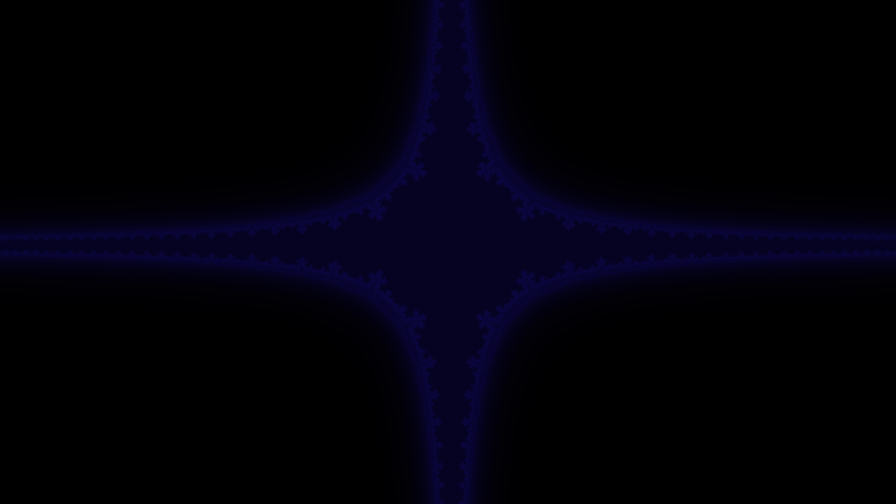
Write a Shadertoy shader that draws this background.

```glsl
// A dark four-armed star with frilled indigo edges and a soft outer glow.
// Squaring the complex plane turns its hyperbolic edges into straight lines;
// there a repeating Koch curve is folded out to form the frills.

// Signed distance to one Koch cell spanning x = -0.5..0.5, positive above it.
float kochDistance(vec2 q) {
    float tilt = radians(72.0);
    float ratio = 0.5 / (1.0 + cos(tilt));
    float joint = 0.5 - ratio;
    vec2 foldNormal = vec2(cos(0.5 * tilt), -sin(0.5 * tilt));
    float scale = 1.0;
    for (int i = 0; i < 5; i++) {
        q.x = abs(q.x) - joint;
        q -= 2.0 * min(dot(q, foldNormal), 0.0) * foldNormal;
        q.x -= 0.5 * ratio;
        q /= ratio;
        scale *= ratio;
    }
    float gap = length(vec2(max(abs(q.x) - 0.5, 0.0), q.y));
    return gap * scale * (q.y < 0.0 ? -1.0 : 1.0);
}

void mainImage(out vec4 fragColor, in vec2 fragCoord) {
    // Fold the canvas into one quadrant around the star's centre.
    vec2 p = abs(fragCoord - vec2(0.504, 0.513) * iResolution.xy) / iResolution.y;
    float radius = max(length(p), 0.001);

    // Squared plane, in units of one frill: x runs along the edge, y across it.
    float period = 0.0348;
    vec2 w = vec2(p.x * p.x - p.y * p.y, 2.0 * p.x * p.y) / period;
    float stretch = 2.0 * radius / period;
    float pixel = stretch / iResolution.y;

    // Frills grow inward, toward the star's arms.
    float frill = kochDistance(vec2(fract(w.x) - 0.5, 0.75 - w.y));
    float outside = 1.0 - smoothstep(-0.7 * pixel, 0.7 * pixel, frill);
    float depth = max(-frill, 0.0);

    // Bright frill tips, then a faint scalloped contour.
    float band = mix(0.165, 0.265, exp(-depth * 12.0));
    float contour = w.y - 0.97 - 0.05 * cos(6.2832 * w.x);
    band += 0.025 * exp(-pow(contour / (0.04 + 0.5 * pixel), 2.0));

    // Glow fading at an even rate across the canvas.
    float beyond = max(w.y - 1.0, 0.0) / stretch;
    float glow = band * exp(-beyond / 0.028);

    float blue = mix(0.135, glow, outside);
    vec3 indigo = vec3(0.17, 0.09, 1.0);
    fragColor = vec4(indigo * blue, 1.0);
}
```
